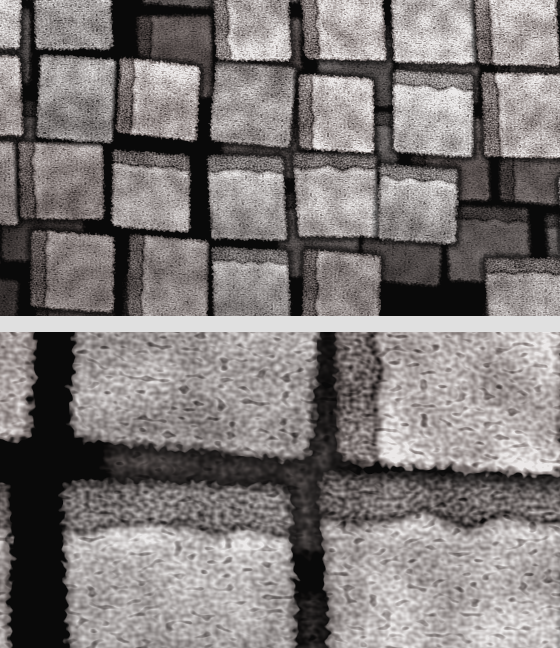
Top: the whole. Bottom: its middle third, enlarged.
Reproduce this texture procedurally as a Shadertoy shader.

```glsl
// Stacked square steel bars seen end on, with rough sawn faces and dark gaps.
#define CELL 0.283         // spacing of the bars, in canvas heights
#define HALF_SIZE 0.128    // half the width of a bar
#define CORNER 0.016       // corner radius
#define JITTER 0.030       // scatter of the bar centres
#define TILT 0.13          // range of bar rotation
#define ROW_SLOPE 0.05     // fall of the rows to the right
#define FRONT_FILL 0.87    // share of front cells holding a bar
#define BACK_FILL 0.72     // share of rear cells holding a bar
#define FACE_TONE 0.66     // mean brightness of a sawn face
#define GRAIN 0.34         // contrast of the sawn grain
#define BURR 0.008         // raggedness of the edges
#define GAP_TONE 0.035     // brightness of the gaps

vec2 hash2(vec2 p) {
    vec3 h = fract(p.xyx * vec3(0.1031, 0.1030, 0.0973));
    h += dot(h, h.yzx + 33.33);
    return fract((h.xx + h.yz) * h.zy);
}

float cornerSlope(vec2 cell, vec2 offset) {
    float angle = 6.2832 * hash2(cell).x;
    return dot(vec2(cos(angle), sin(angle)), offset);
}

float gradientNoise(vec2 p) {
    vec2 i = floor(p), f = p - i;
    vec2 u = f * f * f * (f * (f * 6.0 - 15.0) + 10.0);
    vec2 e = vec2(1.0, 0.0);
    return mix(mix(cornerSlope(i, f), cornerSlope(i + e, f - e), u.x),
               mix(cornerSlope(i + e.yx, f - e.yx), cornerSlope(i + e.xx, f - e.xx), u.x), u.y);
}

float roundBox(vec2 p, vec2 halfSize, float radius) {
    vec2 d = abs(p) - halfSize + radius;
    return length(max(d, 0.0)) + min(max(d.x, d.y), 0.0) - radius;
}

// Grey with a faint warmth in the middle tones
vec3 steel(float tone, float warmth) {
    float t = clamp(tone, 0.0, 0.92);
    return t - t * (1.0 - t) * warmth * vec3(0.0, 0.11, 0.13);
}

// Brightness of a bar end; uv runs from -1 to 1 across it
float faceTone(vec2 q, vec2 uv, float d, vec2 seed, vec2 look) {
    vec2 g = q + seed * 7.0;
    float fleck = gradientNoise(g * vec2(75.0, 140.0));
    float fine = gradientNoise(g * vec2(170.0, 210.0) + 9.0);
    float blotch = gradientNoise(g * 17.0);
    float tone = FACE_TONE + 0.16 * (look.x - 0.5) + 0.22 * blotch;
    tone += GRAIN * (0.65 * fleck + 0.7 * fine) - GRAIN * smoothstep(0.15, 0.5, fleck);
    tone += 0.07 * sin(2.6 * uv.y + 6.0 * look.y) + 0.05 * uv.x * (look.x - 0.3);

    // Worn strip along the top or left, parted by a ragged crack
    bool onTop = look.y < 0.55;
    float along = onTop ? uv.x : uv.y;
    float across = onTop ? uv.y : -uv.x;
    float border = (look.x < 0.2 ? 1.4 : 0.64) + 0.12 * gradientNoise(vec2(along * 3.0, seed.x * 40.0));
    float strip = smoothstep(-0.03, 0.03, across - border);
    float crack = exp(-pow((across - border) / 0.035, 2.0));
    float crest = exp(-pow((across - border + 0.12) / 0.07, 2.0));
    tone = mix(tone, tone * 0.72 - 0.02 + 0.2 * fine, strip) - 0.22 * crack + 0.08 * crest;

    // Bright lower lip, darker rounded rim
    tone += 0.13 * smoothstep(0.007, 0.0, abs(d + 0.008)) * smoothstep(0.3, 0.9, -uv.y);
    return tone * mix(0.62, 1.0, smoothstep(0.0, 0.012, -d));
}

// Paints one layer of bars over the colour behind it
vec3 paintLayer(vec3 colour, vec2 p, float layer, float fill, float softness, float gain) {
    vec2 grid = p / CELL;
    for (int j = -1; j <= 1; j++) {
        float row = floor(grid.y) + float(j);
        float shift = hash2(vec2(row, 17.0 + layer)).x;
        float column = floor(grid.x - shift);
        for (int i = -1; i <= 1; i++) {
            vec2 id = vec2(column + float(i), row);
            vec2 seed = hash2(id + 31.0 * layer + 5.0);
            vec2 look = hash2(id + 57.0 * layer + 83.0);
            vec2 shape = hash2(id + 71.0 * layer + 140.0);
            if (shape.x > fill) continue;

            vec2 centre = (id + 0.5 + vec2(shift, 0.0)) * CELL + JITTER * (seed - 0.5);
            float angle = TILT * (shape.y - 0.5);
            float c = cos(angle), s = sin(angle);
            vec2 q = mat2(c, -s, s, c) * (p - centre);
            q.x += 0.08 * (look.x - 0.5) * q.y;
            vec2 halfSize = HALF_SIZE * (0.93 + 0.12 * seed.yx);
            float d = roundBox(q, halfSize, CORNER);
            if (d > 0.05) continue;

            d += BURR * (gradientNoise(p * 130.0) + 0.6 * gradientNoise(p * 38.0));
            float tone = faceTone(q, q / halfSize, d, seed, look) * gain;
            float cover = smoothstep(softness, -softness, d);
            colour *= mix(0.35, 1.0, smoothstep(0.0, 0.024, d));
            colour = mix(colour, steel(tone, 0.7 + 0.6 * look.y), cover);
        }
    }
    return colour;
}

void mainImage(out vec4 fragColor, in vec2 fragCoord) {
    vec2 p = fragCoord / iResolution.y;
    float pixel = 1.0 / iResolution.y;
    float light = mix(0.74, 1.1, smoothstep(-0.1, 1.0, p.y + 0.3 * p.x - 0.1));
    p.y += ROW_SLOPE * p.x;

    vec3 colour = vec3(GAP_TONE);
    colour = paintLayer(colour, p + vec2(0.11, 0.13), 1.0, BACK_FILL, 0.006 + pixel, 0.5 * light);
    colour = paintLayer(colour, p, 2.0, FRONT_FILL, max(0.002, pixel), light);
    fragColor = vec4(max(colour, GAP_TONE), 1.0);
}
```
